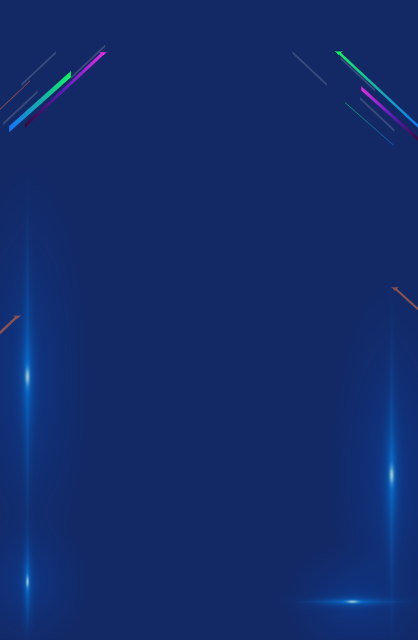
Reproduce this background procedurally as a WebGL 2 fragment shader.

```glsl
#version 300 es
precision highp float;
// Deep navy backdrop with slanted neon streaks in the upper corners and
// blue light flares along the lower sides. Streaks are slanted bars with
// colour ramps; flares layer a soft halo, a tapered beam and a bright core.

#define HEIGHT 153.6      // canvas height in design units (width is about 100)
#define HALO_GAIN 0.75
#define BEAM_GAIN 0.62
#define FAINT_ALPHA 0.20
#define FAINT_WIDTH 0.42

uniform vec2 u_resolution;
out vec4 fragColor;

const vec3 NAVY    = vec3(0.073, 0.160, 0.400);
const vec3 HALO    = vec3(0.050, 0.225, 0.560);
const vec3 BEAM    = vec3(0.020, 0.450, 0.820);
const vec3 CORE    = vec3(0.640, 0.800, 0.790);
const vec3 GREEN   = vec3(0.060, 0.970, 0.380);
const vec3 TEAL    = vec3(0.080, 0.680, 0.680);
const vec3 AZURE   = vec3(0.080, 0.460, 0.970);
const vec3 MAGENTA = vec3(0.900, 0.180, 0.880);
const vec3 VIOLET  = vec3(0.360, 0.110, 0.730);
const vec3 MAROON  = vec3(0.210, 0.040, 0.220);
const vec3 RUST    = vec3(0.600, 0.330, 0.300);

float pixelSize() { return HEIGHT / u_resolution.y; }

float coverage(float d) { return clamp(0.5 - d / pixelSize(), 0.0, 1.0); }

vec3 ramp(vec3 a, vec3 b, vec3 c, float t) {
    return mix(mix(a, b, clamp(2.0 * t, 0.0, 1.0)), c, clamp(2.0 * t - 1.0, 0.0, 1.0));
}

// Position along the bar: 0 at the upper end, 1 at the lower end.
float along(vec2 p, vec2 a, vec2 b) { return (p.x - a.x) / (b.x - a.x); }

// Slanted bar from a to b with upright ends.
float bar(vec2 p, vec2 a, vec2 b, float width) {
    vec2 span = b - a;
    float across = abs(p.y - mix(a.y, b.y, along(p, a, b))) * abs(span.x) / length(span);
    float ends = abs(p.x - 0.5 * (a.x + b.x)) - 0.5 * abs(span.x);
    return max(across - 0.5 * width, ends);
}

// Bar with a small flat-topped triangular head at a.
float arrow(vec2 p, vec2 a, vec2 b, float width) {
    vec2 q = p - a;
    float head = max(q.y - 0.25, abs(q.x) - 0.6 - q.y);
    return min(max(bar(p, a, b, width), q.y - 0.25), head);
}

void paint(inout vec3 col, vec3 ink, float d, float alpha) {
    col = mix(col, ink, alpha * coverage(d));
}

// Flare centred at the origin, with its beam along y.
void flare(inout vec3 col, vec2 q, float reach, vec2 haloSize, float size) {
    float halo = max(0.0, 1.0 - length(q / haloSize));
    col = mix(col, HALO, HALO_GAIN * pow(halo, 1.3));

    float taper = max(0.0, 1.0 - abs(q.y) / reach);
    float thin = exp(-abs(q.x) / (0.25 + 0.65 * taper * size));
    col = mix(col, BEAM, BEAM_GAIN * pow(taper, 1.4) * thin);

    float glow = exp(-length(q / (vec2(0.8, 6.0) * size)));
    col = mix(col, BEAM * 1.1, 0.8 * glow);
    float core = exp(-dot(q, q / (vec2(0.24, 3.6) * size * size)));
    col = mix(col, CORE, 0.9 * core);
}

void main() {
    vec2 p = gl_FragCoord.xy * pixelSize();
    vec3 col = NAVY;

    // Side flares: tall left, small left, tall right, horizontal right.
    flare(col, p - vec2(6.6, 63.2), 50.0, vec2(15.5, 52.0), 1.0);
    flare(col, p - vec2(6.6, 14.0), 16.0, vec2(15.5, 18.0), 0.65);
    flare(col, p - vec2(94.0, 39.6), 46.0, vec2(15.5, 48.0), 1.0);
    flare(col, (p - vec2(84.6, 9.2)).yx, 16.0, vec2(15.0, 17.0), 0.65);

    // Faint pale dashes: upper end and horizontal direction.
    vec3 dashes[6] = vec3[6](
        vec3(13.4, 141.0, -1.0), vec3(25.2, 142.6, -1.0), vec3(9.0, 131.6, -1.0),
        vec3(70.2, 141.0, 1.0), vec3(81.8, 139.6, 1.0), vec3(86.4, 130.0, 1.0));
    for (int i = 0; i < 6; i++) {
        vec2 a = dashes[i].xy;
        vec2 b = a + vec2(8.2 * dashes[i].z, -7.7);
        paint(col, vec3(0.85), bar(p, a, b, FAINT_WIDTH), FAINT_ALPHA);
    }

    // Upper left streaks.
    vec2 a = vec2(24.7, 140.8), b = vec2(6.0, 123.4);
    paint(col, ramp(MAGENTA, VIOLET, MAROON, along(p, a, b)), arrow(p, a, b, 0.75), 1.0);
    a = vec2(17.0, 135.8); b = vec2(2.2, 122.6);
    paint(col, ramp(GREEN, TEAL, AZURE, along(p, a, b)), bar(p, a, b, 1.1), 1.0);
    paint(col, RUST, bar(p, vec2(7.2, 134.2), vec2(-1.0, 126.4), 0.22), 0.8);

    // Upper right streaks.
    a = vec2(81.3, 141.0); b = vec2(101.0, 122.7);
    paint(col, ramp(GREEN, TEAL, AZURE, along(p, a, b)), arrow(p, a, b, 0.6), 1.0);
    a = vec2(86.7, 132.4); b = vec2(101.0, 119.6);
    paint(col, ramp(MAGENTA, VIOLET, MAROON, along(p, a, b)), bar(p, a, b, 0.75), 1.0);
    a = vec2(82.8, 129.0); b = vec2(94.4, 118.8);
    paint(col, ramp(GREEN, TEAL, AZURE, along(p, a, b)), bar(p, a, b, 0.16), 0.6);

    // Rust arrows at the side edges.
    paint(col, RUST, arrow(p, vec2(4.1, 77.6), vec2(-1.0, 72.8), 0.6), 0.9);
    paint(col, RUST, arrow(p, vec2(94.8, 84.4), vec2(101.0, 78.8), 0.5), 0.9);

    fragColor = vec4(col, 1.0);
}
```
